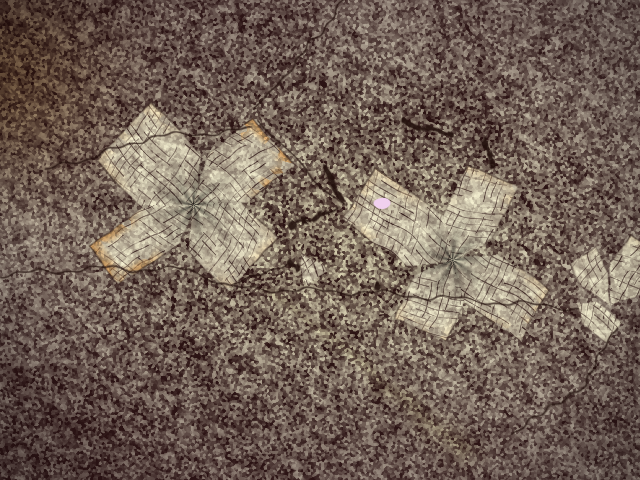
Reproduce this texture procedurally as a Shadertoy shader.

```glsl
#define GRAIN_SCALE 185.0
#define GRAIN_CONTRAST 0.96
#define CLEAVAGE_GAP 0.0135
#define CRACK_WIDTH 0.0017
#define STAIN_WIDTH 0.005
#define CRYSTAL_TONE 0.87
#define DARK_MINERAL vec3(0.17, 0.075, 0.08)
#define PALE_MINERAL vec3(0.86, 0.83, 0.77)
#define RUST vec3(0.6, 0.42, 0.22)
#define CRACK_COLOR vec3(0.13, 0.06, 0.045)
#define LEFT_HUB vec2(0.403, 0.573)
#define RIGHT_HUB vec2(0.943, 0.458)

struct Crystal { float dist; vec2 local; float seed; };

vec2 hash2(vec2 p) {
  vec3 q = fract(p.xyx * vec3(0.1031, 0.103, 0.0973));
  q += dot(q, q.yzx + 33.33);
  return fract((q.xx + q.yz) * q.zy);
}

// Cellular noise: random cell tones blended across borders
float grains(vec2 p) {
  vec2 cell = floor(p), f = p - cell;
  float sum = 0.0, total = 0.0;
  for (int i = 0; i < 9; i++) {
    vec2 o = vec2(i % 3 - 1, i / 3 - 1);
    vec2 d = o + hash2(cell + o + 50.0) - f;
    float w = exp(-11.0 * dot(d, d));
    sum += w * hash2(cell + o + 211.0).x;
    total += w;
  }
  return sum / total;
}

vec2 wobble(vec2 p) {
  return 0.005 * sin(p.yx * vec2(37, 43) + 2.0 * sin(p * 19.0))
    + 0.0025 * sin(p.yx * vec2(131, 117) + p * 60.0);
}

float spot(vec2 p, float x, float y, float tightness) {
  vec2 d = p - vec2(x, y);
  return exp(-tightness * dot(d, d));
}

float segment(vec2 p, vec4 s) {
  vec2 a = p - s.xy, b = s.zw - s.xy;
  return length(a - b * clamp(dot(a, b) / dot(b, b), 0.0, 1.0));
}

// Blade widening from its root: angle, length, half width, taper
void addBlade(inout Crystal c, vec2 q, vec4 blade, float seed) {
  vec2 axis = vec2(cos(blade.x), sin(blade.x));
  vec2 uv = vec2(dot(q, axis), dot(q, vec2(-axis.y, axis.x)));
  float v = abs(uv.y);
  float side = (v - blade.w * uv.x - 0.004) / length(vec2(1, blade.w));
  float d = max(max(v - blade.z, uv.x - blade.y + 0.06 * uv.y), side);
  if (d < c.dist) c = Crystal(d, uv, seed);
}

Crystal crystals(vec2 p) {
  vec4 blades[8] = vec4[8](
    vec4(2.325, 0.212, 0.083, 1.25), vec4(0.663, 0.212, 0.064, 0.65),
    vec4(-0.79, 0.176, 0.075, 1.1), vec4(3.727, 0.225, 0.051, 0.7),
    vec4(2.522, 0.239, 0.064, 0.85), vec4(1.135, 0.193, 0.057, 0.7),
    vec4(-0.58, 0.206, 0.061, 0.8), vec4(4.277, 0.16, 0.058, 0.9));
  Crystal c = Crystal(9.0, vec2(0), 0.0);
  for (int i = 0; i < 8; i++)
    addBlade(c, p - (i < 4 ? LEFT_HUB : RIGHT_HUB), blades[i], float(i));
  // Partial crystals at the right margin and a small chip
  addBlade(c, p - vec2(1.275, 0.37), vec4(0.95, 0.14, 0.05, 0.7), 8.0);
  addBlade(c, p - vec2(1.265, 0.37), vec4(2.05, 0.11, 0.03, 0.5), 9.0);
  addBlade(c, p - vec2(1.205, 0.365), vec4(-0.65, 0.095, 0.025, 0.8), 10.0);
  addBlade(c, p - vec2(0.63, 0.465), vec4(-1, 0.055, 0.024, 0.5), 11.0);
  return c;
}

// Thin broken lines along one direction of a crystal
float cleavage(float across, float along, float seed) {
  float row = across / CLEAVAGE_GAP + 0.4 * sin(along * 31.0 + seed) + seed * 0.37;
  float pick = hash2(vec2(floor(row), floor(along * 26.0 + row * 0.3) + seed * 17.0)).x;
  return smoothstep(0.15, 0.02, abs(fract(row) - 0.5)) * smoothstep(0.25, 0.75, pick);
}

// Thin fractures in x, wide dark stains in y
vec2 fractures(vec2 q, float px) {
  vec4 thin[12] = vec4[12](
    vec4(0.72, 1, 0.535, 0.772), vec4(0, 0.427, 0.19, 0.441),
    vec4(0.19, 0.441, 0.39, 0.438), vec4(0.39, 0.438, 0.482, 0.4),
    vec4(0.482, 0.4, 0.61, 0.458), vec4(0.482, 0.4, 0.78, 0.39),
    vec4(0.78, 0.39, 1.2, 0.358), vec4(1.28, 0.31, 1.215, 0.2),
    vec4(1.215, 0.2, 1.065, 0.09), vec4(0.54, 0.75, 0.7, 0.58),
    vec4(0.1, 0.645, 0.31, 0.714), vec4(0.31, 0.714, 0.53, 0.73));
  vec4 wide[6] = vec4[6](
    vec4(0.6, 0.53, 0.7, 0.565), vec4(0.71, 0.57, 0.675, 0.645),
    vec4(0.845, 0.75, 0.94, 0.715), vec4(0.61, 0.458, 0.625, 0.435),
    vec4(0.782, 0.4, 0.788, 0.396), vec4(1.015, 0.715, 1.03, 0.655));
  vec2 d = vec2(9);
  for (int i = 0; i < 12; i++) d.x = min(d.x, segment(q, thin[i]));
  for (int i = 0; i < 6; i++) d.y = min(d.y, segment(q, wide[i]));
  vec2 w = vec2(CRACK_WIDTH, STAIN_WIDTH * (0.2 + 1.3 * grains(q * 70.0)));
  return 1.0 - smoothstep(w - px, w + vec2(px, 0.004), d);
}

void mainImage(out vec4 fragColor, in vec2 fragCoord) {
  vec2 p = fragCoord / iResolution.y, bend = wobble(p);
  float px = 1.0 / iResolution.y;

  // Broad light, slanted foliation and fine groundmass
  vec2 flow = vec2(0.82 * p.x - 0.57 * p.y, 0.57 * p.x + 0.82 * p.y);
  float bands = sin(flow.y * 21.0 + 2.0 * sin(flow.x * 6.0));
  float lit = spot(p * vec2(0.9, 1.4), 0.66, 0.69, 3.2);
  float fine = grains(p * GRAIN_SCALE), medium = grains(flow * vec2(38, 65));
  float tone = 0.25 + 0.22 * lit + 0.015 * bands + 0.15 * spot(p, 0.05, 0.47, 18.0)
    + 0.1 * spot(p, 1.3, 0.85, 9.0) + 0.09 * spot(p, 0.83, 0.93, 40.0)
    - 0.12 * spot(p, 0.95, 0.77, 60.0) + 0.07 * spot(p, 1.05, 0.2, 12.0)
    - 0.07 * spot(p, 0.1, 0.1, 10.0);
  tone += GRAIN_CONTRAST * (0.65 + 0.6 * lit) * (0.7 * fine + 0.3 * medium - 0.5);
  vec3 color = mix(DARK_MINERAL, PALE_MINERAL, clamp(tone, 0.0, 1.0));
  color *= mix(vec3(1), vec3(0.93, 0.82, 0.65), spot(p, 0.0, 0.85, 22.0));
  float streak = segment(p + bend, vec4(0.56, 0.4, 0.97, 0.06));
  float olive = max(0.55 * lit, 0.7 * exp(-streak * 26.0));
  color *= mix(vec3(1), vec3(1, 1.01, 0.84), olive);

  // Crystals with cleavage, rusty rims and dark hubs
  vec2 q = p + 0.35 * bend;
  Crystal k = crystals(q);
  vec2 uv = k.local;
  float lines = max(cleavage(uv.y, uv.x, k.seed), 0.8 * cleavage(uv.x + 0.25 * uv.y, uv.y, k.seed + 3.0));
  float face = CRYSTAL_TONE + 0.32 * (fine + medium - 1.0) - 0.5 * lines;
  vec3 mineral = mix(DARK_MINERAL, PALE_MINERAL, face) * vec3(1, 1, 0.94);
  float rusty = k.seed == 1.0 || k.seed == 3.0 ? 0.75 : 0.2;
  float rim = smoothstep(-0.03, -0.002, k.dist) * smoothstep(0.08, 0.17, uv.x);
  mineral = mix(mineral, RUST * (0.8 + 0.6 * fine), rusty * rim * smoothstep(0.2, 0.6, medium));
  float gem = length((q - vec2(0.795, 0.578)) * vec2(1, 1.6));
  mineral = mix(mineral, vec3(0.95, 0.82, 0.94), smoothstep(0.02, 0.016, gem));
  color = mix(color, mineral, smoothstep(px, -px, k.dist));
  float outline = smoothstep(0.0035, 0.0, abs(k.dist)) * smoothstep(0.05, 0.15, uv.x);
  color = mix(color, CRACK_COLOR, 0.6 * outline * medium);
  vec2 hub = p - (p.x < 0.7 ? LEFT_HUB : RIGHT_HUB);
  float r = length(hub), rays = 0.65 + 0.35 * sin(atan(hub.y, hub.x) * 9.0 + 25.0 * r);
  color *= 1.0 - 0.75 * rays * exp(-r * 26.0);

  // Fractures and vignette
  vec2 breaks = fractures(p + bend, px);
  color = mix(color, CRACK_COLOR, max(0.72 * breaks.x, 0.88 * breaks.y));
  color *= 1.0 - 0.2 * smoothstep(0.5, 0.9, length(p - 0.5 * iResolution.xy * px));
  fragColor = vec4(color, 1);
}
```
